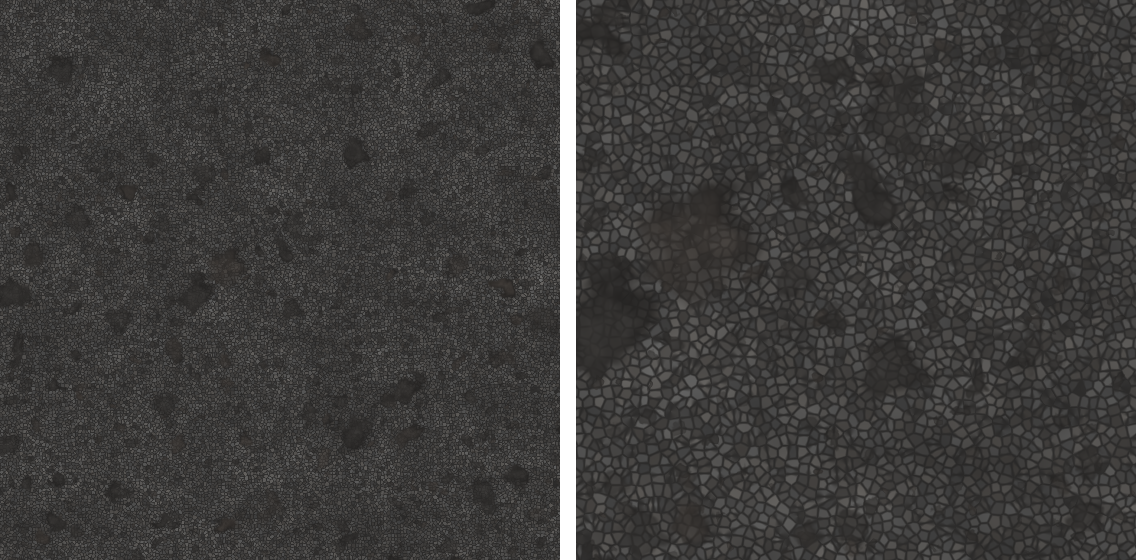
Left: the whole. Right: its middle third, enlarged.
Give the GLSL for this texture, as a WebGL 1 fragment shader.

```glsl
precision highp float;

uniform vec2 u_resolution;

const float TAU = 6.2831853;
const vec3 GAP = vec3(0.176, 0.172, 0.169);
const vec3 GRAIN_DARK = vec3(0.232, 0.227, 0.223);
const vec3 GRAIN_LIGHT = vec3(0.372, 0.367, 0.360);
const vec3 PIT_FLOOR = vec3(0.186, 0.179, 0.173);
const vec3 PIT_BROWN = vec3(0.224, 0.205, 0.191);
const vec3 PIT_RIM = vec3(0.128, 0.122, 0.118);

vec2 hash2(vec2 p) {
  vec3 q = fract(p.xyx * vec3(0.1031, 0.1030, 0.0973));
  q += dot(q, q.yzx + 33.33);
  return fract((q.xx + q.yz) * q.zy);
}

float cornerSlope(vec2 corner, vec2 offset) {
  float angle = TAU * hash2(corner).x;
  return dot(vec2(cos(angle), sin(angle)), offset);
}

float gradientNoise(vec2 p) {
  vec2 i = floor(p);
  vec2 f = p - i;
  vec2 u = f * f * f * (f * (f * 6.0 - 15.0) + 10.0);
  vec2 e = vec2(1.0, 0.0);
  float low = mix(cornerSlope(i, f), cornerSlope(i + e.xy, f - e.xy), u.x);
  float high = mix(cornerSlope(i + e.yx, f - e.yx), cornerSlope(i + e.xx, f - e.xx), u.x);
  return mix(low, high, u.y);
}

float fbm(vec2 p) {
  float sum = 0.0;
  float amplitude = 1.0;
  for (int i = 0; i < 3; i++) {
    sum += amplitude * gradientNoise(p);
    p = p * 2.03 + 19.0;
    amplitude *= 0.5;
  }
  return sum;
}

// Packed grains: x = body (0 in the gaps), yz = random values of the grain
vec3 grains(vec2 p) {
  vec2 cell = floor(p);
  vec2 nearestId = cell;
  float nearest = 8.0;
  float second = 8.0;
  for (int y = -1; y <= 1; y++) {
    for (int x = -1; x <= 1; x++) {
      vec2 id = cell + vec2(float(x), float(y));
      float d = length(id + hash2(id) - p);
      if (d < nearest) {
        second = nearest;
        nearest = d;
        nearestId = id;
      } else {
        second = min(second, d);
      }
    }
  }
  return vec3(smoothstep(0.0, 0.42, second - nearest), hash2(nearestId + 71.0));
}

// Scattered ragged pits: x = cover, y = rim shade, z = brown tint
vec3 pits(vec2 p, float scale, float density, float seed) {
  vec2 q = p * scale + seed;
  q += 0.2 * vec2(fbm(q * 2.6), fbm(q * 2.6 + 47.0));
  vec2 cell = floor(q);
  vec3 result = vec3(0.0);
  for (int y = -1; y <= 1; y++) {
    for (int x = -1; x <= 1; x++) {
      vec2 id = cell + vec2(float(x), float(y));
      vec2 place = hash2(id);
      vec2 shape = hash2(id + 113.0);
      vec2 kind = hash2(id + 211.0);
      vec2 local = q - id - 0.1 - 0.8 * place;
      float angle = TAU * shape.y;
      float c = cos(angle);
      float s = sin(angle);
      local = mat2(c, -s, s, c) * local;
      local.x *= mix(1.0, 2.2, kind.y);
      float radius = mix(0.17, 0.42, shape.x * shape.x);
      float d = length(local) / radius;
      float strength = step(kind.x, density) * mix(0.55, 1.0, place.y);
      float cover = strength * (1.0 - smoothstep(0.7, 1.15, d));
      float side = 0.6 + 0.5 * local.y / radius;
      float rim = smoothstep(0.3, 0.85, d) * clamp(side, 0.0, 1.0);
      if (cover > result.x) result = vec3(cover, rim, smoothstep(0.6, 1.0, place.x));
    }
  }
  return result;
}

vec3 addPits(vec3 color, vec3 pit, float depth, float mottle) {
  vec3 inside = mix(PIT_FLOOR, PIT_BROWN, pit.z) * (1.0 + 0.25 * mottle);
  inside = mix(inside, PIT_RIM, 0.85 * pit.y);
  return mix(color, inside, pit.x * depth);
}

void main() {
  vec2 p = gl_FragCoord.xy / u_resolution.y;

  // Grain bed with brighter, crisper drifts
  vec3 grain = grains(p * 172.0);
  float drift = fbm(p * 9.0 + 5.0);
  float sparkle = clamp(0.45 + 0.8 * drift, 0.05, 1.0);
  float tone = grain.y * mix(0.5, 1.15, sparkle);
  vec3 body = mix(GRAIN_DARK, GRAIN_LIGHT, tone);
  body += (grain.z - 0.5) * vec3(0.010, 0.0, -0.010);
  vec3 color = mix(GAP, body, grain.x);
  color *= 1.0 + 0.07 * drift + 0.09 * fbm(p * 34.0);

  // Pits from fine flecks up to broad hollows
  float mottle = fbm(p * 60.0 + 31.0);
  color = addPits(color, pits(p, 54.0, 0.50, 300.0), 0.7, mottle);
  color = addPits(color, pits(p, 27.0, 0.45, 150.0), 0.8, mottle);
  color = addPits(color, pits(p, 12.0, 0.50, 40.0), 0.95, mottle);

  gl_FragColor = vec4(color, 1.0);
}
```
